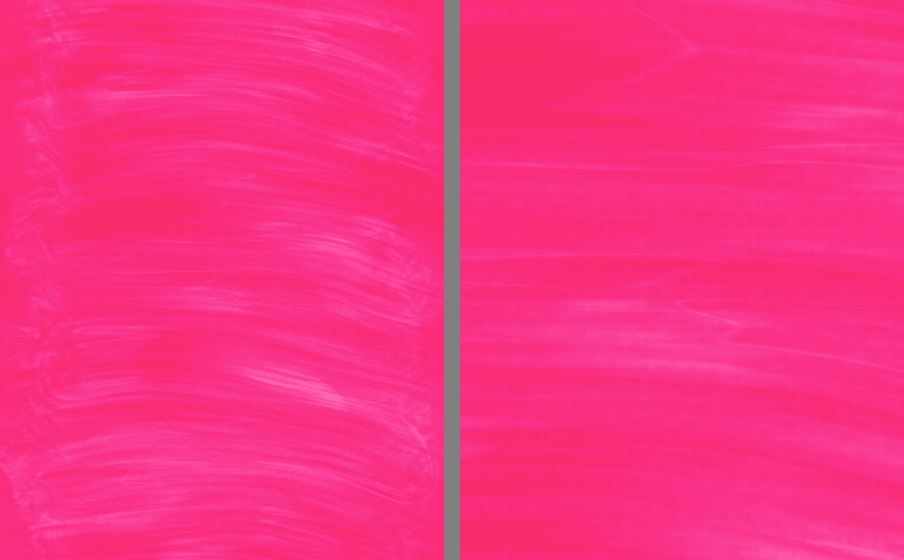
Left: the whole. Right: its middle third, enlarged.
Give the GLSL for this texture, as a WebGL 2 fragment shader.

```glsl
#version 300 es
precision highp float;

uniform vec2 u_resolution;
out vec4 fragColor;

vec3 hash3(vec2 cell) {
    vec3 h = fract(cell.xyx * vec3(0.1031, 0.1030, 0.0973));
    h += dot(h, h.yxz + 33.33);
    return fract((h.xxy + h.yzz) * h.zyx);
}

// Smooth cellular noise in -1..1: each cell point spreads its own tone
float cellNoise(vec2 p, float crispness) {
    vec2 base = floor(p);
    vec2 f = p - base;
    float tone = 0.0;
    float total = 0.0;
    for (int y = -1; y <= 1; y++) {
        for (int x = -1; x <= 1; x++) {
            vec2 offset = vec2(x, y);
            vec3 h = hash3(base + offset);
            vec2 d = offset + 0.1 + 0.8 * h.xy - f;
            float weight = exp(-crispness * dot(d, d));
            tone += weight * (2.0 * h.z - 1.0);
            total += weight;
        }
    }
    return tone / total;
}

// Layered sines that bend a domain
vec2 swirl(vec2 p, float scale, float amount) {
    for (int i = 0; i < 3; i++) {
        p += amount * sin(p.yx * scale + vec2(1.3, 4.1) * float(i + 1));
        scale *= 1.7;
        amount *= 0.6;
    }
    return p;
}

// Arched path of the broad strokes: x along, y across
vec2 strokeSpace(vec2 p) {
    float arch = 0.42 * (p.x - 0.3) * (p.x - 0.3);
    float wobble = 0.009 * sin(p.x * 6.0 + p.y * 11.0) + 0.004 * sin(p.x * 13.0 - p.y * 17.0);
    return vec2(p.x, p.y + arch + wobble);
}

// Bristle marks from wide bands down to single hairs
float bristles(vec2 s) {
    float bands = cellNoise(s * vec2(2.8, 9.0), 6.0);
    float ribbons = cellNoise(s * vec2(4.5, 32.0) + 17.0, 6.0);
    float hairs = cellNoise(s * vec2(6.0, 100.0) + 41.0, 7.0);
    float fineHairs = cellNoise(s * vec2(11.0, 230.0) + 73.0, 7.0);
    return 1.05 * bands + 0.7 * ribbons + 0.6 * hairs + 0.5 * fineHairs;
}

// Sparse thin lines, broken along the stroke
float hairLines(vec2 s, float density) {
    float ridge = 1.0 - abs(cellNoise(s * vec2(5.0, density) + 11.0, 6.0));
    float gate = smoothstep(0.0, 0.6, cellNoise(s * vec2(5.0, 15.0) + 33.0, 6.0));
    return gate * smoothstep(0.86, 1.0, ridge);
}

// Pale scuffs where the brush lifted
float scuffs(vec2 s) {
    float patches = smoothstep(0.2, 0.75, cellNoise(s * vec2(6.5, 17.0) + 5.0, 6.0));
    float hairs = cellNoise(s * vec2(14.0, 150.0) + 29.0, 7.0);
    return patches * (0.8 + 1.0 * hairs);
}

// A stroke that turns back on itself; side is 1 when it opens to the right
float hairpin(vec2 s, vec2 turn, float side, float radius) {
    vec2 r = (s - turn) * vec2(side, 1.0);
    float d = length(vec2(min(r.x, 0.0), r.y));
    float hairs = cellNoise(vec2(r.x * 4.0 + r.y * 5.0, d * 140.0) + turn * 50.0, 7.0);
    float ribbons = cellNoise(vec2(r.x * 3.0 - r.y * 4.0, d * 50.0) + turn * 90.0, 6.0);
    float band = smoothstep(0.25, 0.6, d / radius) * (1.0 - smoothstep(0.95, 1.06, d / radius));
    float rim = exp(-pow((d - radius) / 0.0016, 2.0)) * (0.5 + ribbons);
    float fade = 1.0 - smoothstep(0.02, 0.4, r.x);
    return fade * (band * (0.35 + 0.9 * hairs + 0.8 * ribbons) + 0.7 * rim);
}

// Smeared curls left where strokes reverse near the sides
float curls(vec2 p) {
    vec2 q = swirl(p, 24.0, 0.022);
    float ridge = 1.0 - abs(cellNoise(q * vec2(30.0, 36.0), 6.0));
    float wisps = cellNoise(swirl(q, 60.0, 0.006) * vec2(65.0, 110.0), 7.0);
    float clumps = cellNoise(p * vec2(9.0, 11.0) + 60.0, 6.0);
    return 1.3 * pow(ridge, 6.0) + 1.0 * wisps + 1.1 * clumps - 0.1;
}

// Deep rose to pale pink, zero being the middle tone
vec3 paint(float tone) {
    float blue = 0.505 + 0.047 * clamp(tone, -2.0, 3.8);
    float lift = max(blue - 0.45, 0.0);
    return vec3(0.98 + 0.2 * max(blue - 0.58, 0.0), 0.172 + 4.0 * lift * lift, blue);
}

void main() {
    vec2 p = gl_FragCoord.xy / u_resolution.y;
    float width = u_resolution.x / u_resolution.y;
    vec2 s = strokeSpace(p);

    // Side zones, with ragged borders
    float ragged = 0.045 * cellNoise(p * 12.0 + 90.0, 6.0);
    float fromLeft = p.x + ragged;
    float fromRight = width - p.x + ragged;
    float leftZone = smoothstep(0.0, 0.03, fromLeft) * (1.0 - smoothstep(0.06, 0.17, fromLeft));
    float rightZone = smoothstep(0.01, 0.05, fromRight) * (1.0 - smoothstep(0.07, 0.15, fromRight));
    float border = 1.0 - smoothstep(0.0, 0.06, min(fromLeft, fromRight));

    // Strokes, calmer at the sides
    float calm = 1.0 - 0.6 * max(border, 0.7 * max(leftZone, rightZone));
    float tone = 1.3 * bristles(s) * calm;
    tone += 1.3 * scuffs(s) * (1.0 - border);
    tone += calm * (1.1 * hairLines(s, 55.0) - 0.9 * hairLines(s + 3.7, 70.0));
    tone += 1.0 * hairpin(s, vec2(0.145, 0.355), 1.0, 0.1);
    tone += 0.8 * hairpin(s, vec2(0.15, 0.42), 1.0, 0.042);
    tone += 0.9 * hairpin(s, vec2(width - 0.095, 0.255), -1.0, 0.085);

    // Smears and the broad drift of colour
    tone += curls(p) * (leftZone + 0.8 * rightZone) + 0.5 * leftZone;
    tone += 0.55 * cellNoise(p * vec2(3.5, 5.0) + 7.0, 6.0);
    tone -= 0.5 * exp(-pow((p.y - 0.6) / 0.1, 2.0)) * (1.0 - leftZone);

    // Faint canvas weave and grain
    vec2 weave = sin(p * vec2(1150.0, 1010.0));
    tone += 0.08 * (weave.x + weave.y) + 0.3 * cellNoise(p * vec2(170.0, 260.0), 7.0);

    fragColor = vec4(paint(tone - 0.28), 1.0);
}
```
